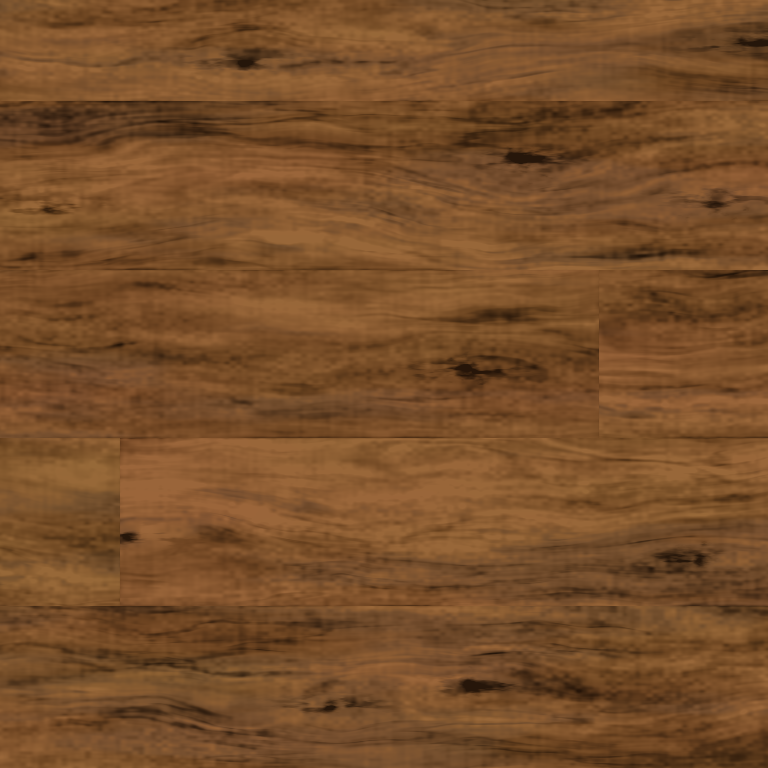
A Shadertoy shader for this texture:

```glsl
// Horizontal brown wood planks with flowing grain, dark veins and knots.

const float PLANK_HEIGHT = 0.219;
const float PLANK_LENGTH = 2.05;
const float FIRST_SEAM = 0.211;
const vec2 JOINT_SHIFT = vec2(0.156, 0.624);
const int KNOTS_PER_PLANK = 4;

const vec3 DARK_HEART = vec3(0.15, 0.085, 0.035);
const vec3 BROWN = vec3(0.42, 0.265, 0.13);
const vec3 GOLD = vec3(0.59, 0.398, 0.228);
const vec3 RED_TINT = vec3(1.03, 0.96, 1.0);
const vec3 OLIVE_TINT = vec3(0.97, 1.03, 0.92);
const vec3 GREY_TINT = vec3(0.98, 1.03, 1.2);

float hash(vec2 p) {
    return fract(sin(dot(p, vec2(127.1, 311.7))) * 43758.5453);
}

float noise(vec2 p) {
    vec2 cell = floor(p);
    vec2 f = fract(p);
    f = f * f * (3.0 - 2.0 * f);
    float low = mix(hash(cell), hash(cell + vec2(1, 0)), f.x);
    float high = mix(hash(cell + vec2(0, 1)), hash(cell + vec2(1, 1)), f.x);
    return mix(low, high, f.y);
}

float fbm(vec2 p) {
    float sum = 0.0;
    float weight = 0.533;
    for (int i = 0; i < 4; i++) {
        sum += weight * noise(p);
        p = p * 2.03 + vec2(17.3, 9.1);
        weight *= 0.5;
    }
    return sum;
}

// Bends p around the knots of a plank; z returns their darkness.
vec3 bendAroundKnots(vec2 p, vec2 plank) {
    vec2 bent = p;
    float darkness = 0.0;
    for (int i = 0; i < KNOTS_PER_PLANK; i++) {
        vec2 key = plank * 7.0 + vec2(float(i) * 3.7, 1.9);
        float along = (float(i) + hash(key)) / float(KNOTS_PER_PLANK);
        float across = mix(0.15, 0.85, hash(key + 5.3));
        vec2 center = vec2(along * PLANK_LENGTH, across * PLANK_HEIGHT);
        float radius = mix(0.006, 0.02, hash(key + 8.1));
        vec2 d = p - center;
        float ragged = 0.2 + 1.8 * fbm(p * vec2(50.0, 100.0) + key);
        float core = length(d * vec2(0.8, 1.2)) * ragged;
        float tail = exp(-dot(d * d, vec2(180.0, 5000.0)));
        float halo = exp(-dot(d * d, vec2(70.0, 700.0)));
        bent.y -= d.y * halo * 0.75;
        float grit = 0.25 + 0.75 * smoothstep(0.3, 0.6, fbm(p * vec2(45.0, 110.0) + key + 3.0));
        darkness += 0.6 * grit * (1.0 - smoothstep(0.0, radius * 1.5, core));
        darkness += tail * 0.55 * smoothstep(0.45, 0.7, fbm(p * vec2(24.0, 120.0) + key));
    }
    return vec3(bent, darkness);
}

// Soft dark lines along the grain, broken into patches and specks.
float veins(vec2 p, vec2 frequency, vec2 seed) {
    float line = abs(fbm(p * frequency + seed) - 0.5);
    float patches = smoothstep(0.45, 0.7, fbm(p * vec2(4.0, 14.0) + seed + 31.0));
    float specks = mix(0.35, 1.0, noise(p * vec2(70.0, 160.0) + seed));
    return (1.0 - smoothstep(0.0, 0.09, line)) * patches * specks;
}

// Lightness of the wood, 0 dark to 1 light.
float woodTone(vec2 p, vec2 plank) {
    vec2 seed = vec2(hash(plank), hash(plank + 4.7)) * 60.0;
    vec3 knots = bendAroundKnots(p, plank);
    vec2 q = knots.xy;
    q.y += 0.07 * (fbm(q * vec2(3.0, 6.0) + seed) - 0.5);

    float figure = fbm(q * vec2(1.8, 8.0) + seed + 12.0);
    float rings = noise(vec2(figure * 30.0, seed.x));
    float broad = fbm(q * vec2(2.6, 14.0) + seed + 23.0);
    float streaks = fbm(q * vec2(5.0, 50.0) + seed + 41.0);
    float fibres = noise(q * vec2(28.0, 200.0) + seed);
    float pores = noise(p * vec2(130.0, 200.0) + seed);
    float chatter = noise(p * vec2(170.0, 26.0) + seed);
    float roughness = smoothstep(0.35, 0.65, fbm(p * vec2(4.0, 16.0) + seed + 55.0));

    float tone = 0.76 + 0.30 * (rings - 0.5) + 0.80 * (broad - 0.5);
    tone += 0.70 * (streaks - 0.5) + 0.17 * (fibres - 0.5);
    tone += mix(0.10, 0.28, roughness) * (pores - 0.5);
    tone += 0.08 * (chatter - 0.5) + 0.06 * (hash(plank + 2.3) - 0.5);
    tone -= 0.40 * veins(q, vec2(3.5, 26.0), seed);
    tone -= 0.26 * veins(q, vec2(6.0, 48.0), seed + 19.0);
    return tone - knots.z;
}

vec3 woodColor(float tone, float hue, float grey) {
    vec3 color = mix(DARK_HEART, BROWN, clamp(tone * 2.0, 0.0, 1.0));
    color = mix(color, GOLD, clamp(tone * 2.0 - 1.0, 0.0, 1.05));
    color *= mix(RED_TINT, OLIVE_TINT, hue);
    return color * mix(vec3(1), GREY_TINT, grey);
}

// Soft line of the given width at both ends of a span.
float seam(float position, float span, float width) {
    float edge = min(position, span - position);
    return 1.0 - smoothstep(0.0, width, edge);
}

void mainImage(out vec4 fragColor, in vec2 fragCoord) {
    vec2 uv = fragCoord / iResolution.y;

    // Plank layout
    float row = floor((uv.y - FIRST_SEAM) / PLANK_HEIGHT);
    float shifted = uv.x - JOINT_SHIFT.x - JOINT_SHIFT.y * row;
    vec2 plank = vec2(floor(shifted / PLANK_LENGTH), row);
    vec2 local = vec2(shifted, uv.y - FIRST_SEAM) - plank * vec2(PLANK_LENGTH, PLANK_HEIGHT);

    // Wood and seams
    float tone = woodTone(local, plank);
    float hue = 0.3 * hash(plank + 9.4) + 0.7 * fbm(local * vec2(3.0, 16.0) + plank * 13.0);
    float grey = smoothstep(0.45, 0.65, fbm(local * vec2(3.0, 22.0) + plank * 5.0 + 70.0));
    grey *= 1.0 - smoothstep(0.6, 0.9, tone);
    float gap = seam(local.y, PLANK_HEIGHT, 0.003) * smoothstep(0.35, 0.75, noise(uv * vec2(11.0, 3.0)));
    gap = max(gap, 0.15 * seam(local.x, PLANK_LENGTH, 0.002));
    fragColor = vec4(woodColor(tone - 0.22 * gap, hue, grey), 1.0);
}
```
